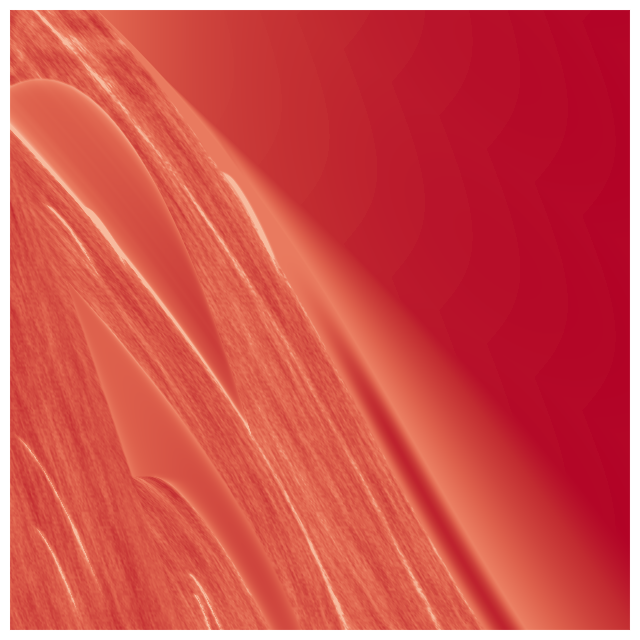
A Shadertoy shader for this background:

```glsl
// Red and salmon fractal folds: curved grainy bands sweeping down a framed square.

float hash(vec2 p) {
    p = fract(p * vec2(0.1031, 0.1137));
    p += dot(p, p.yx + 33.33);
    return fract((p.x + p.y) * p.x * 7.31);
}

float noise(vec2 p) {
    vec2 i = floor(p), f = fract(p);
    f = f * f * (3.0 - 2.0 * f);
    return mix(mix(hash(i), hash(i + vec2(1, 0)), f.x),
               mix(hash(i + vec2(0, 1)), hash(i + vec2(1, 1)), f.x), f.y);
}

// Cubic through four x positions, spaced evenly from top to bottom.
float curve(float depth, vec4 x) {
    float t = 3.0 * depth, a = t - 1.0, b = t - 2.0, c = t - 3.0;
    return dot(x, vec4(-a * b * c / 6.0, t * b * c / 2.0, -t * a * c / 2.0, t * a * b / 6.0));
}

float cover(float d) { return smoothstep(-0.0025, 0.0025, d); }

float rim(float d, float width) { return exp(-d * d / (width * width)); }

// Long streaks plus grain; "across" runs over the band, "along" follows it.
float streaks(float across, float along) {
    vec2 p = vec2(across + 3.0, along + 2.0);
    float h = 0.25 * noise(p * vec2(55.0, 4.0)) + 0.22 * noise(p * vec2(150.0, 9.0));
    h += 0.18 * noise(p * vec2(330.0, 45.0)) + 0.17 * noise(p * vec2(420.0, 260.0));
    return h - 0.41;
}

// Hooked crest that starts at apex.xy and spans apex.zw.
float foldX(float depth, vec4 apex) {
    return apex.x + apex.z * pow(clamp((depth - apex.y) / apex.w, 0.0, 1.0), 0.7);
}

float foldGlow(float x, float depth, vec4 apex) {
    float k = (depth - apex.y) / apex.w;
    float d = x - foldX(depth, apex);
    float window = smoothstep(-0.02, 0.08, k) * (1.0 - smoothstep(0.6, 1.1, k));
    return window * (0.38 * rim(d, 0.004) + 0.16 * exp(-abs(d) / 0.016) * step(d, 0.0));
}

// Smooth outer slope with faint scalloped contours.
float outerSlope(float x, float depth, float ridge, float edge) {
    float scallop = abs(sin(10.0 * depth - 7.0 * x));
    float field = 0.78 * exp(-3.0 * max(x - 0.12, 0.0)) - 0.05;
    field += 0.025 * (fract(13.0 * x - 0.7 * scallop) - 0.5) * smoothstep(0.2, 0.5, x);
    float k = clamp((x - ridge) / max(edge - ridge, 0.01), 0.0, 1.0);
    float glow = 0.82 * pow(1.0 - k, 1.4);
    float crease = x - 0.417 - 0.62 * (depth - 0.336);
    float creaseFade = smoothstep(0.18, 0.25, depth) * (1.0 - smoothstep(0.45, 0.6, depth));
    return max(field, glow) - 0.09 * creaseFade * rim(crease, 0.004);
}

vec3 palette(float heat) {
    vec3 c = mix(vec3(0.70, 0.01, 0.15), vec3(0.76, 0.17, 0.19), clamp(heat * 5.0, 0.0, 1.0));
    c = mix(c, vec3(0.81, 0.27, 0.24), clamp(heat * 5.0 - 1.0, 0.0, 1.0));
    c = mix(c, vec3(0.87, 0.38, 0.30), clamp(heat * 5.0 - 2.0, 0.0, 1.0));
    c = mix(c, vec3(0.92, 0.49, 0.38), clamp(heat * 5.0 - 3.0, 0.0, 1.0));
    return mix(c, vec3(0.97, 0.73, 0.62), clamp(heat * 5.0 - 4.0, 0.0, 1.0));
}

float foldHeat(float x, float depth) {
    // Boundaries, listed from right to left.
    float edge = curve(depth, vec4(0.10, 0.528, 0.851, 1.11));
    float ridge = curve(depth, vec4(0.14, 0.425, 0.633, 0.832));
    float bandR = curve(depth, vec4(0.139, 0.387, 0.575, 0.766));
    float bandL = curve(depth, vec4(0.04, 0.315, 0.519, 0.694));
    float crest = curve(depth, vec4(-0.19, 0.129, 0.378, 0.542));
    float inner = curve(depth, vec4(-0.40, -0.01, 0.282, 0.47));
    float wedge = 0.168 + 0.336 * (depth - 0.667);

    // Outer slope and the dark groove beside it.
    float heat = outerSlope(x, depth, ridge, edge);
    float q = clamp((x - bandR) / max(ridge - bandR, 0.004), 0.0, 1.0);
    float groove = 0.78 - 0.62 * smoothstep(0.38, 0.7, depth) * pow(sin(3.1416 * q), 1.3);
    heat = mix(groove, heat, cover(x - ridge));

    // Upper grainy band.
    float grain = 0.6 + streaks(x - bandR, depth);
    grain += 0.3 * (noise(vec2(x * 22.0 + 3.0 * noise(vec2(x, depth) * 25.0), depth * 38.0)) - 0.5)
        * (1.0 - smoothstep(0.08, 0.25, depth));
    grain += 0.22 * rim(x - bandR, 0.006) + 0.25 * rim(x - bandL, 0.005);
    heat = mix(grain, heat, cover(x - bandR));

    // Broad valley with a rounded top.
    q = clamp((x - crest) / (bandL - crest), 0.0, 1.0);
    float valley = mix(0.58, 0.10, smoothstep(0.05, 0.85, depth));
    valley += 0.5 * exp(-q / 0.13) + 0.42 * exp((q - 1.0) / 0.15);
    valley += 0.03 * (noise(vec2(q * 30.0, depth * 4.0)) - 0.5);
    float arch = depth - 0.11 - 5.0 * (x - 0.05) * (x - 0.05);
    valley += 0.3 * exp(-max(arch, 0.0) / 0.012);
    heat = mix(heat, valley, cover(bandL - x) * cover(arch));

    // Lower grainy band, turning steeper toward the left.
    float sweep = 0.58 + streaks(x - crest, depth);
    float steep = 0.47 + 0.9 * streaks(x - 0.34 * depth, depth);
    float lower = mix(steep, sweep, smoothstep(wedge - 0.06, wedge + 0.03, x));
    heat = mix(heat, lower, cover(crest - x));
    heat += 0.35 * rim(x - crest, 0.005);

    // Wedge-shaped hollow and the grainy arch inside it.
    q = clamp((x - wedge) / max(inner - wedge, 0.004), 0.0, 1.0);
    float hollow = mix(0.6, 0.24, q * smoothstep(0.5, 0.95, depth));
    hollow += 0.2 * exp(-q / 0.08) + 0.4 * exp((q - 1.0) / 0.09);
    vec4 archApex = vec4(0.235, 0.753, 0.185, 0.245);
    float archD = foldX(depth, archApex) - x;
    hollow += 0.4 * exp(-abs(archD) / 0.012) * smoothstep(0.745, 0.765, depth);
    float core = 0.5 + streaks(archD, depth) + 0.3 * rim(archD, 0.005);
    hollow = mix(hollow, core, cover(archD) * cover(depth - 0.753));
    heat = mix(heat, hollow, cover(x - wedge) * cover(inner - x));

    // Small hooked crests.
    vec4 hooks[7] = vec4[7](vec4(0.34, 0.26, 0.10, 0.18), vec4(0.118, 0.317, 0.075, 0.11),
        vec4(0.05, 0.31, 0.10, 0.13), vec4(0.035, 0.83, 0.083, 0.165),
        vec4(0.0, 0.68, 0.16, 0.29), vec4(0.285, 0.905, 0.065, 0.12), vec4(0.295, 0.94, 0.035, 0.08));
    for (int i = 0; i < 7; i++) heat += foldGlow(x, depth, hooks[i]);
    return heat;
}

void mainImage(out vec4 fragColor, in vec2 fragCoord) {
    vec2 uv = fragCoord / iResolution.xy;
    const float margin = 0.0157;
    vec2 p = (uv - margin) / (1.0 - 2.0 * margin);
    vec3 color = palette(clamp(foldHeat(p.x, 1.0 - p.y), 0.0, 1.0));
    // White frame.
    vec2 inset = 0.5 - margin - abs(uv - 0.5);
    float inside = smoothstep(-0.001, 0.001, min(inset.x, inset.y));
    fragColor = vec4(mix(vec3(1.0), color, inside), 1.0);
}
```
